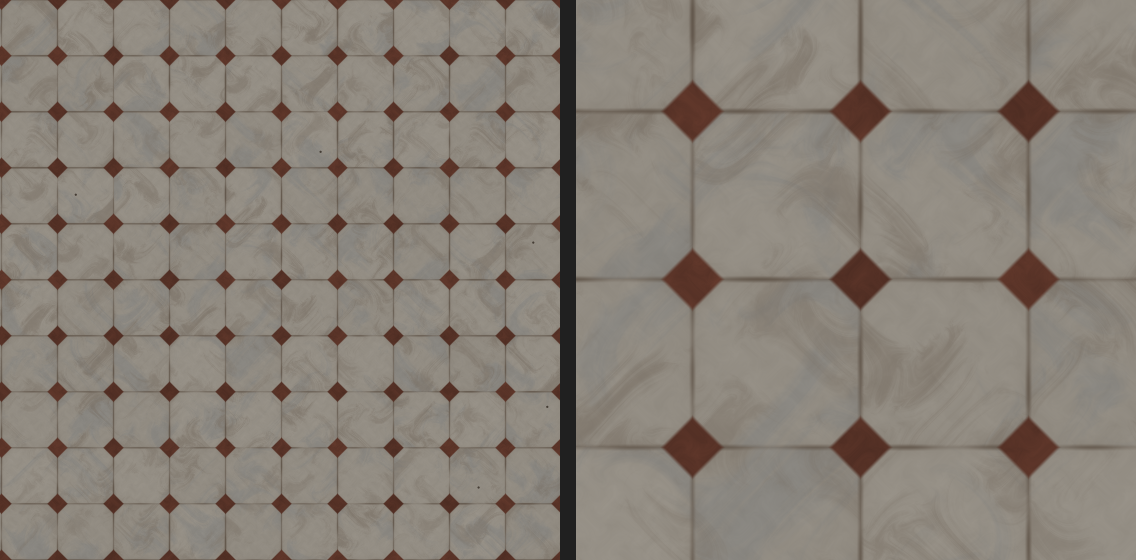
Left, the full canvas; right, a detail of the centre.
Give the GLSL for this texture, as a WebGL 1 fragment shader.

```glsl
precision highp float;
// Worn floor of pale stone octagons with small red-brown diamonds at the corners.
// A wrapped square grid gives joints and diamonds by distance; warped layered
// sines, shifted for every stone, give the cloudy stains and cool patches.

#define TILES 10.0
#define SHIFT vec2(0.027, 0.004)
#define DIAMOND_RADIUS 0.180
#define JOINT_HALF_WIDTH 0.011
#define EDGE_SOFTNESS 0.014
#define STAIN_AMOUNT 0.62
#define STONE_COLOR vec3(0.578, 0.555, 0.517)
#define STAIN_COLOR vec3(0.475, 0.437, 0.393)
#define COOL_COLOR vec3(0.520, 0.515, 0.500)
#define JOINT_COLOR vec3(0.385, 0.340, 0.295)
#define DIAMOND_COLOR vec3(0.340, 0.195, 0.150)

uniform vec2 u_resolution;

const float TAU = 6.2831853;

float hash(vec2 p) {
  vec3 q = fract(p.xyx * vec3(0.1031, 0.1030, 0.0973));
  q += dot(q, q.yzx + 33.33);
  return fract((q.x + q.y) * q.z);
}

vec2 hash2(vec2 p) {
  return vec2(hash(p), hash(p + 41.7));
}

// Cloudy layered sines, roughly -0.7 to 0.7
float clouds(vec2 p) {
  float sum = 0.0;
  float amplitude = 0.5;
  for (int i = 0; i < 6; i++) {
    p += 0.75 * sin(p.yx * 1.37 + vec2(1.7, 4.1));
    sum += amplitude * sin(p.x) * sin(p.y + 0.8);
    p = mat2(1.52, 1.14, -1.14, 1.52) * p + 2.3;
    amplitude *= 0.62;
  }
  return sum;
}

// Whole-number waves over the canvas, so the wear wraps at its edges
float wrappedWear(vec2 uv) {
  float sum = 0.0;
  for (int i = 0; i < 7; i++) {
    vec2 seed = vec2(float(i) * 3.0 + 1.0, 7.0);
    vec2 waves = floor(hash2(seed) * 64.0) - 32.0;
    sum += sin(TAU * (dot(waves, uv) + hash(seed + 19.0)));
  }
  return sum / 7.0;
}

void main() {
  vec2 uv = gl_FragCoord.xy / u_resolution;
  vec2 grid = uv * TILES - SHIFT;
  float soft = max(EDGE_SOFTNESS, 0.75 * TILES / u_resolution.y);

  // Grid cells, and offsets from the nearest corner
  vec2 stoneId = mod(floor(grid), TILES);
  vec2 cornerId = mod(floor(grid + 0.5), TILES);
  vec2 local = fract(grid);
  vec2 corner = fract(grid + 0.5) - 0.5;
  vec2 toJoint = abs(corner);
  float diamondDistance = (toJoint.x + toJoint.y - DIAMOND_RADIUS) * 0.7071;
  float jointDistance = min(toJoint.x, toJoint.y);

  // Stone: stains, cool patches, fine grain
  vec2 origin = hash2(stoneId + 3.0) * 37.0;
  float stain = clouds(local * 4.2 + origin);
  float patches = clouds(local * 2.6 + origin.yx + 11.0);
  float grain = clouds(local * 19.0 + origin + 5.0);
  float dirt = 0.55 + 0.45 * hash(stoneId + 8.0);
  vec3 color = STONE_COLOR + (hash(stoneId + 23.0) - 0.5) * 0.018;
  color = mix(color, COOL_COLOR, 0.7 * smoothstep(0.0, 0.6, patches));
  color = mix(color, STAIN_COLOR, STAIN_AMOUNT * dirt * smoothstep(-0.05, 0.75, stain));
  color += 0.014 * grain;

  // A dark pit in a few stones
  vec2 pit = 0.25 + 0.5 * hash2(stoneId + 61.0);
  float pitMask = 1.0 - smoothstep(0.008, 0.008 + 1.6 * soft, length(local - pit));
  color = mix(color, JOINT_COLOR * 0.7, pitMask * step(0.88, hash(stoneId + 77.0)));

  // Soiled borders and thin joints of uneven strength
  float wear = wrappedWear(uv);
  float border = min(jointDistance, max(diamondDistance, 0.0));
  float soil = exp(-border * 24.0) * (0.24 + 0.25 * wear);
  color = mix(color, STAIN_COLOR, clamp(soil, 0.0, 1.0));
  float width = JOINT_HALF_WIDTH * (1.0 + 0.35 * wear);
  float joint = 1.0 - smoothstep(width - soft, width + soft, jointDistance);
  color = mix(color, JOINT_COLOR, joint * clamp(0.66 + 0.65 * wear, 0.2, 0.95));

  // Diamonds, each slightly different in tone
  float tone = 0.94 + 0.12 * hash(cornerId + 5.0);
  vec3 clay = DIAMOND_COLOR * tone * (1.0 + 0.09 * clouds(corner * 16.0 + cornerId * 2.7));
  float diamond = 1.0 - smoothstep(-soft, soft, diamondDistance);
  color = mix(color, clay, diamond);

  gl_FragColor = vec4(color, 1.0);
}
```
